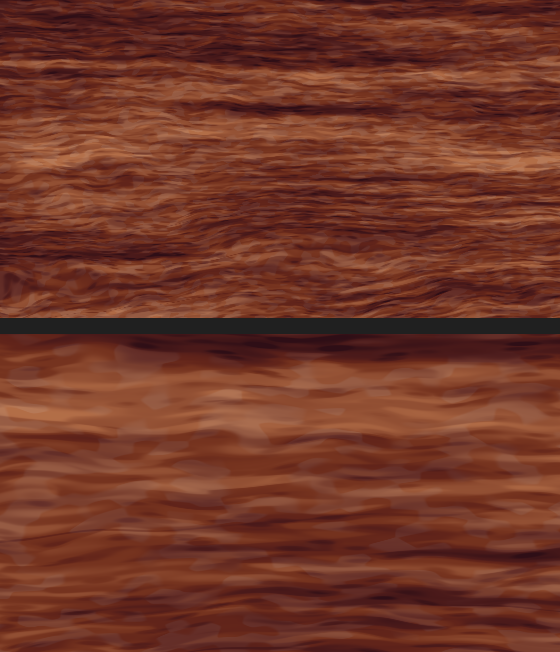
Top, the full canvas; bottom, a detail of the centre.
A WebGL 2 fragment shader for this texture:

```glsl
#version 300 es
precision highp float;
// Polished red-brown wood with long horizontal grain and low cathedral arches.
// Layered sines and soft bumps bend a height coordinate; stretched cellular
// noise along it makes bands, veins, fibres and pores, coloured by a ramp.

#define BASE_TONE 0.62
#define BAND_GAIN 0.62
#define VEIN_DEPTH 0.21
#define FIBRE_GAIN 0.62
#define PORE_DEPTH 0.24
#define TOP_SHADE 0.20
#define HAZE_TINT vec3(0.015, 0.045, 0.062)
#define BAND_SCALE vec2(0.9, 15.0)
#define FIBRE_SCALE vec2(17.0, 135.0)
#define PORE_SCALE vec2(23.0, 88.0)

uniform vec2 u_resolution;
out vec4 fragColor;

vec3 hash3(vec2 cell) {
    vec3 q = fract(cell.xyx * vec3(0.1031, 0.1030, 0.0973));
    q += dot(q, q.yxz + 33.33);
    return fract((q.xxy + q.yzz) * q.zyx);
}

// Cellular noise: random cell values blended by distance to their points.
float cellBlend(vec2 p) {
    vec2 base = floor(p);
    vec2 sum = vec2(0.0);
    for (int j = -1; j <= 1; j++) {
        for (int i = -1; i <= 1; i++) {
            vec2 cell = base + vec2(i, j);
            vec3 h = hash3(cell);
            vec2 d = cell + h.xy - p;
            float w = exp(-6.0 * dot(d, d));
            sum += vec2(h.z * w, w);
        }
    }
    return sum.x / sum.y;
}

// Short dark dashes, one in about half of the cells.
float pores(vec2 p) {
    vec2 base = floor(p);
    float mask = 0.0;
    for (int j = -1; j <= 1; j++) {
        for (int i = -1; i <= 1; i++) {
            vec2 cell = base + vec2(i, j);
            vec3 h = hash3(cell + 71.0);
            vec2 d = (cell + h.xy - p) * vec2(1.0, 1.5);
            float dash = 1.0 - smoothstep(0.12, 0.55, length(d));
            mask = max(mask, dash * smoothstep(0.4, 0.75, h.z));
        }
    }
    return mask;
}

float bump(vec2 p, vec2 center, vec2 radius) {
    vec2 d = (p - center) / radius;
    return exp(-dot(d, d));
}

// Height across the grain, bent into waves and arches.
float grainHeight(vec2 p) {
    float low = 1.0 - smoothstep(0.05, 0.55, p.y);
    float h = p.y - 0.09 * low * (p.x - 0.9);
    h += 0.007 * sin(3.1 * p.x + 5.0 * p.y) + 0.004 * sin(7.3 * p.x - 9.0 * p.y + 1.0);
    h += low * (0.012 * sin(6.2 * p.x + 0.6) + 0.006 * sin(11.0 * p.x + 2.0));
    h -= 0.075 * bump(p, vec2(0.02, 0.17), vec2(0.42, 0.09));
    h -= 0.045 * bump(p, vec2(1.02, 0.27), vec2(0.32, 0.08));
    return h + 0.0022 * sin(23.0 * p.x + 31.0 * p.y) + 0.0014 * sin(47.0 * p.x - 60.0 * p.y);
}

vec3 woodRamp(float t) {
    vec3 c = mix(vec3(0.18, 0.055, 0.085), vec3(0.29, 0.10, 0.10), smoothstep(-0.15, 0.17, t));
    c = mix(c, vec3(0.38, 0.14, 0.10), smoothstep(0.17, 0.43, t));
    c = mix(c, vec3(0.46, 0.20, 0.12), smoothstep(0.43, 0.68, t));
    c = mix(c, vec3(0.57, 0.31, 0.20), smoothstep(0.68, 0.96, t));
    return mix(c, vec3(0.70, 0.43, 0.28), smoothstep(0.96, 1.35, t));
}

void main() {
    vec2 p = gl_FragCoord.xy / u_resolution.y;
    float height = grainHeight(p);
    vec2 g = vec2(p.x, height);

    // Broad and narrow colour bands.
    float broad = cellBlend(g * BAND_SCALE + 3.0);
    float medium = cellBlend(g * BAND_SCALE * vec2(1.9, 2.5) + 17.0);
    float narrow = cellBlend(g * BAND_SCALE * vec2(4.0, 5.2) + 41.0);
    float tone = BASE_TONE + BAND_GAIN * (broad + 0.9 * medium + 0.75 * narrow - 1.325);

    // Thin dark veins follow the level lines of a stretched field.
    float field = cellBlend(g * BAND_SCALE * vec2(1.3, 1.5) + 83.0);
    float vein = 1.0 - smoothstep(0.0, 0.075, abs(field - 0.5));
    tone -= VEIN_DEPTH * vein * (0.4 + narrow);

    // Fibres and pores ripple at a slight slant.
    float ripple = 0.005 * sin(19.0 * p.x + 33.0 * p.y) + 0.002 * sin(41.0 * p.x - 27.0 * p.y);
    vec2 f = vec2(p.x, height + ripple);
    float fibre = cellBlend(f * FIBRE_SCALE);
    float coarse = cellBlend(f * FIBRE_SCALE * vec2(0.45, 0.5) + 29.0);
    tone += FIBRE_GAIN * (0.75 * fibre + 0.45 * coarse - 0.6);
    tone -= PORE_DEPTH * pores(f * PORE_SCALE) * (1.25 - 0.7 * broad);

    // Shaded top, warm lower part and one pale slanting streak.
    tone += 0.06 - TOP_SHADE * smoothstep(0.45, 1.0, p.y);
    float offAxis = (p.y - 0.10 - 0.106 * (p.x - 0.92)) / 0.017;
    tone += 0.24 * exp(-offAxis * offAxis) * smoothstep(0.7, 1.6, p.x);
    tone += 0.14 * bump(p, vec2(1.7, 0.47), vec2(0.5, 0.06));

    float haze = smoothstep(0.42, 0.72, cellBlend(f * vec2(38.0, 95.0) + 57.0));
    vec3 color = woodRamp(tone) + HAZE_TINT * haze * smoothstep(0.1, 0.5, tone);
    fragColor = vec4(color, 1.0);
}
```
